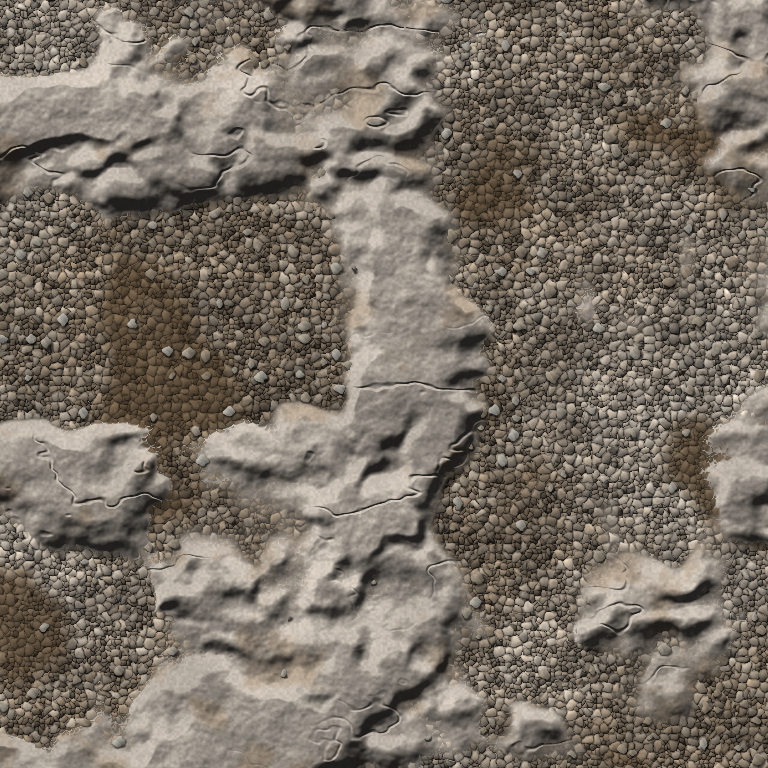
Give the GLSL for this texture, as a WebGL 1 fragment shader.

```glsl
precision highp float;
// Weathered grey rock slabs half buried in brown gravel, lit from the upper left.
uniform vec2 u_resolution;

const vec2 LIGHT = vec2(-0.45, 0.89);

float hash(vec2 p) {
  vec3 q = fract(vec3(p.xyx) * 0.1031);
  q += dot(q, q.yzx + 33.33);
  return fract((q.x + q.y) * q.z);
}

float noise(vec2 p) {
  vec2 i = floor(p), f = fract(p);
  f = f * f * f * (f * (f * 6.0 - 15.0) + 10.0);
  return mix(mix(hash(i), hash(i + vec2(1.0, 0.0)), f.x),
             mix(hash(i + vec2(0.0, 1.0)), hash(i + 1.0), f.x), f.y);
}

float fbm(vec2 p) {
  float sum = 0.0, amp = 0.533;
  for (int i = 0; i < 4; i++) {
    sum += amp * noise(p);
    p = mat2(1.6, 1.2, -1.2, 1.6) * p + 7.3;
    amp *= 0.5;
  }
  return sum;
}

// Voronoi stones: xy = offset from the stone centre, z = distance to its rim, w = id
vec4 stones(vec2 p) {
  vec2 cell = floor(p), offset = vec2(0.0);
  float nearest = 9.0, second = 9.0, id = 0.0;
  for (int y = -1; y <= 1; y++) {
    for (int x = -1; x <= 1; x++) {
      vec2 c = cell + vec2(x, y);
      vec2 d = p - c - 0.1 - 0.8 * vec2(hash(c + 11.7), hash(c + 83.1));
      float dist = length(d);
      if (dist < nearest) {
        second = nearest;
        nearest = dist;
        offset = d;
        id = hash(c + 47.9);
      } else {
        second = min(second, dist);
      }
    }
  }
  return vec4(offset, second - nearest, id);
}

float stoneLight(vec4 s) {
  return 0.48 + 0.48 * smoothstep(0.02, 0.35, s.z)
       + 0.75 * dot(s.xy, LIGHT) + 0.5 * (s.w - 0.5);
}

// Positive where bedrock rises above the gravel
float rockField(vec2 p) {
  vec2 w = p + 0.07 * vec2(fbm(p * 8.0 + 3.0), fbm(p * 8.0 + 29.0));
  return 0.6 * noise(w * vec2(5.4, 4.8) + 2.0) + 0.28 * noise(w * 11.0 + 5.0)
       + 0.12 * noise(w * 31.0) - 0.575;
}

// x = rock field, y = surface height with domes, roughness and cracks
vec2 rockRelief(vec2 p) {
  float field = rockField(p);
  float ridge = 1.0 - abs(2.0 * fbm(p * vec2(8.0, 13.0) + 31.0) - 1.0);
  float crack = smoothstep(0.955, 1.0, ridge) * smoothstep(0.45, 0.65, noise(p * 6.0 + 17.0));
  float height = 0.036 * smoothstep(-0.02, 0.16, field) + 0.012 * fbm(p * 24.0) - 0.003 * crack;
  return vec2(field, height);
}

void main() {
  vec2 p = gl_FragCoord.xy / min(u_resolution.x, u_resolution.y);
  float tone = smoothstep(0.3, 0.7, fbm(p * 3.5 + 61.0));
  float soil = smoothstep(0.56, 0.74, fbm(p * 5.0 + 90.0));

  // Gravel: coarse grains over fine grit
  vec2 bent = p + 0.004 * vec2(noise(p * 140.0), noise(p * 140.0 + 40.0));
  vec4 grain = stones(bent * 88.0);
  vec4 grit = stones(bent * 150.0 + 19.0);
  float isGrain = step(0.35, grain.w) * smoothstep(0.02, 0.12, grain.z);
  float lit = mix(stoneLight(grit) * 0.88, stoneLight(grain), isGrain);
  vec3 gravel = mix(vec3(0.46, 0.405, 0.34), vec3(0.59, 0.55, 0.50), tone);
  gravel = mix(gravel, vec3(0.52, 0.51, 0.49), 0.45 * fract(grain.w * 17.0) * isGrain);
  gravel *= max(lit, 0.2) * (0.85 + 0.3 * noise(p * 23.0));
  gravel = mix(gravel, vec3(0.31, 0.25, 0.18) * (0.45 + 0.65 * lit), soil * 0.8);

  // Bedrock shaded from its slope, with faint rusty stains
  vec2 relief = rockRelief(p);
  vec2 e = vec2(0.002, 0.0);
  vec2 slope = (vec2(rockRelief(p + e.xy).y, rockRelief(p + e.yx).y) - relief.y) / e.x;
  vec3 rock = vec3(0.59, 0.56, 0.525) * (0.86 + 0.26 * fbm(p * 9.0 + 13.0));
  rock = mix(rock, vec3(0.50, 0.43, 0.35), 0.5 * smoothstep(0.57, 0.75, fbm(p * 15.0 + 70.0)));
  rock *= clamp(1.0 - 0.72 * dot(slope, LIGHT), 0.22, 1.32);

  // Grains bury the rim, sharply in places and as thin dust in others
  float blend = mix(0.008, 0.055, smoothstep(0.4, 0.7, noise(p * 7.0 + 37.0)));
  float cover = smoothstep(-blend, blend, relief.x - 0.035 * (lit - 0.75));
  float shadow = smoothstep(0.0, 0.07, rockField(p + 0.014 * LIGHT));
  vec3 color = mix(gravel * (1.0 - 0.5 * shadow), rock, cover);

  // Scattered larger pebbles with short shadows
  vec4 pebble = stones(bent * 42.0 + 7.0);
  float present = step(0.84, pebble.w) * (1.0 - 0.92 * step(0.03, relief.x));
  float radius = 0.18 + 0.2 * fract(pebble.w * 71.0);
  vec2 q = pebble.xy * vec2(1.0, 0.8 + 0.5 * fract(pebble.w * 37.0));
  float shape = max(length(q), 0.8 * (abs(q.x) + abs(q.y)));
  float shade = 1.0 - smoothstep(radius * 0.7, radius * 1.2, length(q + 0.12 * LIGHT));
  float body = (1.0 - smoothstep(radius - 0.06, radius, shape)) * smoothstep(0.0, 0.08, pebble.z);
  float facet = 0.1 * step(0.0, dot(q, vec2(0.8, 0.6)));
  vec3 pebbleColor = mix(vec3(0.52, 0.47, 0.40), vec3(0.61, 0.60, 0.57), fract(pebble.w * 53.0));
  color *= 1.0 - 0.6 * shade * present;
  color = mix(color, pebbleColor * (1.0 - facet + 1.1 * dot(q, LIGHT)), body * present);

  // Fine mineral speckle
  color *= 0.94 + 0.12 * noise(p * 320.0);
  gl_FragColor = vec4(clamp(color, 0.0, 1.0), 1.0);
}
```
